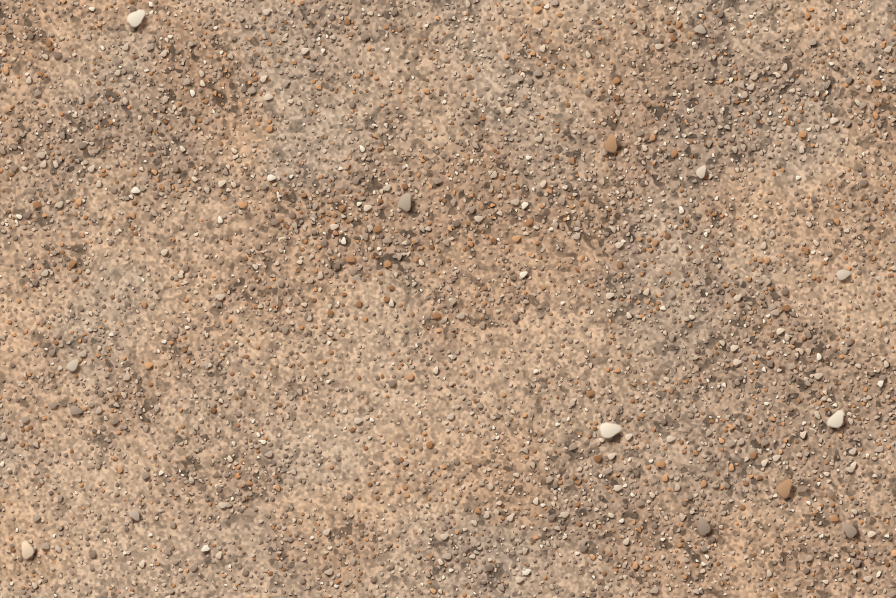
Give the GLSL for this texture, as a Shadertoy shader.

```glsl
#define SAND vec3(0.80, 0.685, 0.575)
#define SOIL vec3(0.685, 0.58, 0.49)
#define DARK_STONE vec3(0.55, 0.465, 0.40)
#define PALE_STONE vec3(0.90, 0.805, 0.70)
#define RUST vec3(0.74, 0.50, 0.31)
#define CHALK vec3(0.95, 0.90, 0.81)
#define CREVICE vec3(0.52, 0.47, 0.44)
#define SAND_CELLS 215.0
#define CRUMB_CELLS 118.0
#define GRAVEL_CELLS 66.0
#define PEBBLE_CELLS 27.0
#define SAND_CONTRAST 0.36

vec3 hash3(vec2 p) {
    vec3 q = fract(p.xyx * vec3(0.1031, 0.1030, 0.0973));
    q += dot(q, q.yxz + 33.33);
    return fract((q.xxy + q.yzz) * q.zyx);
}

// Soft cellular noise: random tones blended by distance to cell points
float softCells(vec2 p) {
    vec2 cell = floor(p);
    float tone = 0.0, total = 0.0;
    for (int y = -1; y <= 1; y++)
    for (int x = -1; x <= 1; x++) {
        vec2 id = cell + vec2(x, y);
        vec3 rnd = hash3(id);
        vec2 away = p - id - rnd.xy;
        float weight = exp(-7.0 * dot(away, away));
        tone += weight * rnd.z;
        total += weight;
    }
    return tone / total;
}

float layeredCells(vec2 p) {
    float sum = 0.0, amplitude = 0.5;
    for (int i = 0; i < 4; i++) {
        sum += amplitude * softCells(p);
        p = mat2(1.6, 1.2, -1.2, 1.6) * p + 17.3;
        amplitude *= 0.55;
    }
    return sum / 1.01;
}

// Mineral colour: grey-brown to pale, now and then rusty or chalky
vec3 stoneTint(vec3 rnd) {
    vec3 tint = mix(DARK_STONE, PALE_STONE, rnd.x);
    tint = mix(tint, RUST * (0.8 + 0.4 * rnd.x), 0.8 * step(0.80, rnd.y));
    return mix(tint, CHALK, step(0.955, rnd.y));
}

// Scatters one layer of lit, irregular stones over the ground
vec3 scatterStones(vec3 ground, vec2 p, float coverage, float pale) {
    vec2 cell = floor(p);
    float body = 9.0, shadow = 9.0, light = 0.0;
    vec3 kind = vec3(0.0);
    for (int y = -1; y <= 1; y++)
    for (int x = -1; x <= 1; x++) {
        vec2 id = cell + vec2(x, y);
        vec3 place = hash3(id + 51.7);
        if (place.z > coverage) continue;
        vec3 rnd = hash3(id + 203.1);
        vec2 away = p - id - place.xy;
        float turn = 6.2832 * rnd.z;
        mat2 spin = mat2(cos(turn), sin(turn), -sin(turn), cos(turn));
        float radius = mix(0.24, 0.44, rnd.z * rnd.z);
        vec2 q = spin * away * vec2(0.85, 1.25) / radius;
        float outline = 1.0 + 0.13 * sin(3.0 * atan(q.y, q.x + 1e-5) + 9.0 * rnd.x);
        float reach = length(q) / outline;
        vec2 shadowOffset = away / radius - vec2(0.30, -0.45);
        shadow = min(shadow, length(shadowOffset));
        if (reach < body) {
            body = reach;
            kind = rnd;
            light = dot(away, vec2(-0.5, 0.85)) / radius;
        }
    }
    ground *= mix(vec3(1.0), CREVICE, smoothstep(1.35, 0.75, shadow));
    vec3 tint = mix(stoneTint(kind), CHALK, pale * kind.x);
    tint *= 1.0 + 0.13 * clamp(light, -1.0, 1.0);
    return mix(ground, tint, smoothstep(1.12, 0.82, body));
}

vec3 dirt(vec2 p) {
    // Broad worn patches, streaked slightly sideways
    float broad = layeredCells(p * vec2(2.6, 3.6) + 4.0);
    float patches = layeredCells(p * 13.0 + 31.0);
    float grit = smoothstep(0.32, 0.68, 0.55 * broad + 0.45 * patches);
    vec3 color = mix(SAND, SOIL, grit);
    color *= mix(vec3(1.03, 0.99, 0.95), vec3(0.98, 1.0, 1.02), softCells(p * 7.0 + 80.0));

    // Fine sand and small dark pits
    float sand = softCells(p * SAND_CELLS);
    color *= 1.0 + SAND_CONTRAST * (sand - 0.5);
    float pits = softCells(p * 95.0 + 12.0);
    color *= 1.0 - 0.28 * smoothstep(0.62, 0.85, pits) * (0.4 + grit);

    // Crumbs, gravel and rare pale pebbles
    color = scatterStones(color, p * CRUMB_CELLS, mix(0.28, 0.62, grit), 0.0);
    color = scatterStones(color, p * GRAVEL_CELLS + 7.0, mix(0.07, 0.24, grit), 0.15);
    return scatterStones(color, p * PEBBLE_CELLS + 19.0, 0.012, 0.9);
}

void mainImage(out vec4 fragColor, in vec2 fragCoord) {
    // Four samples per pixel keep the grains smooth
    vec3 color = vec3(0.0);
    for (int i = 0; i < 4; i++) {
        vec2 offset = vec2(i % 2, i / 2) * 0.5 - 0.25;
        color += dirt((fragCoord + offset) / iResolution.y);
    }
    fragColor = vec4(color * 0.25, 1.0);
}
```
